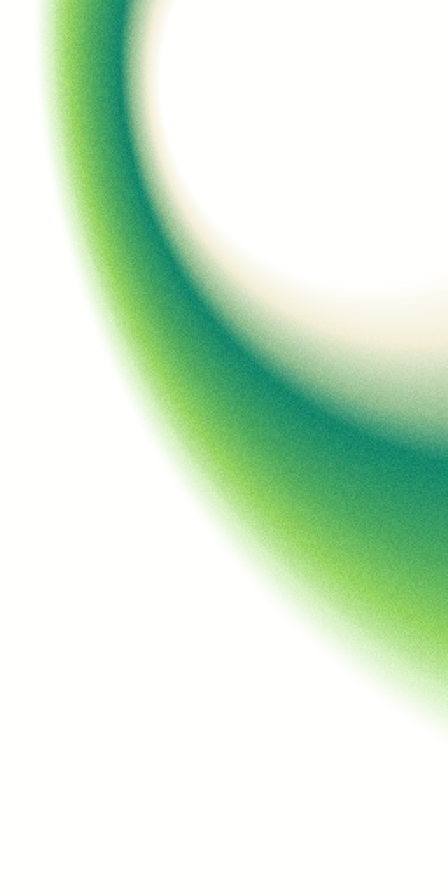
Write a WebGL 2 fragment shader that draws this background.

```glsl
#version 300 es
precision highp float;

uniform vec2 u_resolution;
out vec4 fragColor;

const vec3 WHITE = vec3(1.0, 1.0, 0.995);
const vec3 CREAM = vec3(0.95, 0.935, 0.84);
const vec3 SAGE = vec3(0.57, 0.75, 0.57);
const vec3 TEAL = vec3(0.09, 0.54, 0.42);
const vec3 GREEN = vec3(0.31, 0.67, 0.37);
const vec3 LIME = vec3(0.58, 0.83, 0.38);
const vec3 MINT = vec3(0.81, 0.935, 0.71);

// Sine-free hash of a grid cell, in 0..1
float hash(vec2 cell) {
    vec3 q = fract(vec3(cell.xyx) * 0.1031);
    q += dot(q, q.yzx + 33.33);
    return fract((q.x + q.y) * q.z);
}

// Position of p between two nested circles: 0 on the inner, 1 on the outer
float nestedCircles(vec2 p, vec2 innerCenter, float innerRadius, vec2 outerCenter, float outerRadius) {
    vec2 shift = outerCenter - innerCenter;
    vec2 offset = p - innerCenter;
    float growth = outerRadius - innerRadius;
    float a = dot(shift, shift) - growth * growth;
    float b = dot(offset, shift) + innerRadius * growth;
    float c = dot(offset, offset) - innerRadius * innerRadius;
    return (b - sqrt(max(b * b - a * c, 0.0))) / a;
}

// Moves a colour to the next one between two stops
vec3 blendStop(vec3 color, vec3 next, float from, float to, float t) {
    return mix(color, next, clamp((t - from) / (to - from), 0.0, 1.0));
}

// Colours across the band, from its inner rim outwards
vec3 bandColor(float t) {
    vec3 color = blendStop(WHITE, CREAM, -0.03, 0.075, t);
    color = blendStop(color, SAGE, 0.075, 0.205, t);
    color = blendStop(color, TEAL, 0.205, 0.295, t);
    color = blendStop(color, GREEN, 0.32, 0.52, t);
    color = blendStop(color, LIME, 0.52, 0.70, t);
    color = blendStop(color, MINT, 0.70, 0.84, t);
    return mix(color, WHITE, smoothstep(0.79, 1.0, t));
}

// Fine coloured grain centred on zero
vec3 grain(vec2 p, float density) {
    vec2 cell = floor(p * density);
    float shared = hash(cell);
    vec3 tint = vec3(hash(cell + 17.0), hash(cell + 43.0), hash(cell + 71.0));
    return mix(vec3(shared), tint, 0.5) - 0.5;
}

void main() {
    vec2 p = gl_FragCoord.xy / u_resolution.x;

    // Crescent band
    float t = nestedCircles(p, vec2(0.846, 1.823), 0.495, vec2(2.005, 1.974), 1.935);
    vec3 color = bandColor(t);

    // Grain only where the band is tinted
    float tinted = smoothstep(0.0, 0.25, t) * (1.0 - smoothstep(0.7, 1.0, t));
    color += grain(p, 256.0) * 0.09 * tinted;

    fragColor = vec4(clamp(color, 0.0, 1.0), 1.0);
}
```
